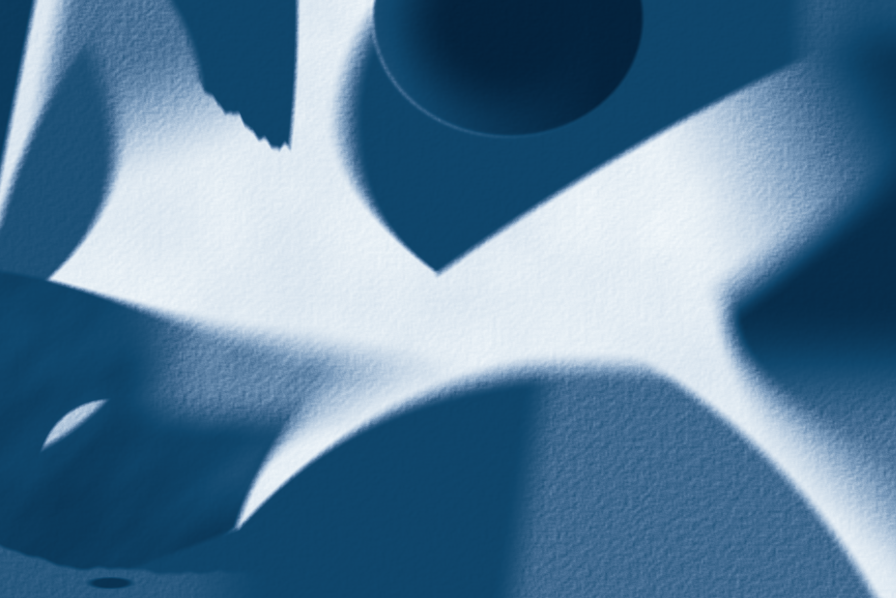
Write a WebGL 2 fragment shader that draws this texture.

```glsl
#version 300 es
precision highp float;
// Wind-carved snow in low sun: bright ridges between soft blue shadows.
// Bent edges mask a single light value, which is grained
// and then coloured through a ramp from navy to white.

uniform vec2 u_resolution;
out vec4 fragColor;

// Canvas units: 150 wide, 100 high
const vec2 CANVAS = vec2(150.0, 100.0);
const vec3 NAVY  = vec3(0.01, 0.12, 0.22);
const vec3 DEEP  = vec3(0.06, 0.28, 0.43);
const vec3 SLATE = vec3(0.27, 0.43, 0.58);
const vec3 STEEL = vec3(0.48, 0.61, 0.74);
const vec3 PALE  = vec3(0.71, 0.79, 0.87);
const vec3 SNOW  = vec3(0.94, 0.965, 0.98);
const float SUNLIT = 0.96;
const float SHADOW = 0.19;
const float GRAIN_SCALE = 1.5;
const float GRAIN_AMOUNT = 0.2;
const vec2 HOLE_CENTRE = vec2(85.0, 97.0);
const vec2 HOLE_RADII = vec2(22.6, 19.8);

float hash(vec2 p) {
    return fract(sin(dot(p, vec2(127.1, 311.7))) * 43758.5453);
}

float noise(vec2 p) {
    vec2 i = floor(p), f = fract(p);
    f = f * f * (3.0 - 2.0 * f);
    return mix(mix(hash(i), hash(i + vec2(1, 0)), f.x),
               mix(hash(i + vec2(0, 1)), hash(i + vec2(1, 1)), f.x), f.y);
}

float fbm(vec2 p) {
    float sum = 0.0, amp = 0.5;
    for (int i = 0; i < 3; i++) {
        sum += amp * noise(p);
        p = p * 2.03 + 17.0;
        amp *= 0.5;
    }
    return sum;
}

// Offset from a parabolic edge a to b; positive on its left
float bend(vec2 p, vec2 a, vec2 b, float sag) {
    vec2 d = b - a, q = p - a;
    float len = length(d);
    float t = clamp(dot(q, d) / (len * len), 0.0, 1.0);
    return dot(q, vec2(-d.y, d.x)) / len - 4.0 * sag * t * (1.0 - t);
}

float cover(float d, float softness) {
    return smoothstep(-softness, softness, d);
}

float upperLeft(vec2 p, float light) {
    float haze = smoothstep(70.0, 95.0, p.y + 0.35 * (30.0 - p.x));
    light = mix(light, 0.42, haze * (1.0 - smoothstep(38.0, 48.0, p.x)));
    // Bright streak beside the shaded corner
    float corner = bend(p, vec2(5.9, 100), vec2(0, 70.7), 0.0);
    light = mix(light, 0.93, 1.0 - smoothstep(2.0, 7.5, corner));
    light = mix(light, 0.14, cover(-corner, 0.8));
    // Rounded lobe
    float lobeRight = bend(p, vec2(7.8, 53.1), vec2(14.6, 93.2), -8.0);
    float lobeLeft = bend(p, vec2(14.6, 93.2), vec2(0, 63), -1.5);
    float lobeSoft = mix(0.7, 3.5, smoothstep(55.0, 90.0, p.y));
    light = mix(light, 0.25, cover(lobeRight, lobeSoft) * cover(lobeLeft, 1.2));
    // Hanging tooth with a ragged lower edge
    float side = bend(p, vec2(48.4, 74.6), vec2(49.8, 100), -0.4);
    float slant = bend(p, vec2(28.3, 100), vec2(33.6, 84.8), 1.0);
    float ragged = bend(p, vec2(33.6, 85), vec2(48.4, 74.6), 0.0);
    ragged += 2.4 * (noise(vec2(p.x * 0.9, 3.0)) - 0.5);
    return mix(light, SHADOW, cover(side, 0.6) * cover(slant, 1.2) * cover(ragged, 0.6));
}

float rightSide(vec2 p, float light) {
    float fall = smoothstep(130.0, 176.0, dot(p, vec2(0.89, 0.45)));
    light = mix(light, 0.1 + 0.14 * smoothstep(88.0, 100.0, p.y), fall);
    float top = -bend(p, vec2(119, 48), vec2(150, 71), 0.0);
    float flank = bend(p, vec2(119.5, 48), vec2(150, 3), -5.8);
    float reach = mix(20.0, 5.0, smoothstep(18.0, 44.0, p.y));
    float depth = mix(0.42, 0.07, smoothstep(24.0, 50.0, p.y));
    return mix(light, depth, cover(top, 5.0) * smoothstep(-1.0, reach, flank));
}

float heartAndHole(vec2 p, float light) {
    float left = bend(p, vec2(64.5, 100), vec2(73, 54.5), -10.8);
    float right = bend(p, vec2(73.8, 54.5), vec2(134.8, 90.2), 1.6);
    float soft = mix(0.7, 3.5, smoothstep(56.0, 80.0, p.y));
    float far = cover(135.0 - p.x, 4.0);
    light = mix(light, SHADOW, cover(left, soft) * cover(right, 0.9) * far);
    // Hollow, paler along its lower left wall
    vec2 q = (p - HOLE_CENTRE) / HOLE_RADII;
    float r = length(q);
    float wall = clamp(0.45 - 0.65 * q.x, 0.0, 1.0);
    float hollow = 0.02 + 0.2 * wall * smoothstep(0.4, 1.0, r);
    light = mix(light, hollow, cover(1.0 - r, 0.02));
    return light + 0.16 * wall * exp(-pow((r - 1.0) / 0.018, 2.0));
}

float lowerLeft(vec2 p, float light) {
    // Slope under the left crest, cut by the bright spur
    float crest = -bend(p, vec2(7.8, 53.4), vec2(52, 45.5), -1.2);
    float spur = bend(p, vec2(39.5, 11.5), vec2(70, 40), 6.0);
    float crestSoft = mix(0.7, 9.0, smoothstep(10.0, 60.0, p.x));
    float spurSoft = mix(0.9, 8.0, smoothstep(42.0, 62.0, p.x));
    float slope = mix(SHADOW, 0.5, smoothstep(19.0, 36.0, p.x) * smoothstep(26.0, 35.0, p.y));
    slope += 0.14 * (fbm(vec2(p.x - p.y, (p.x + p.y) * 0.3) * 0.11) - 0.45);
    slope -= 0.05 * (1.0 - smoothstep(8.0, 24.0, p.y));
    light = mix(light, slope, smoothstep(-0.5, crestSoft, crest) * cover(spur, spurSoft));
    // Small sunlit crescent
    float outer = -bend(p, vec2(6.3, 23.8), vec2(19.1, 33.6), 2.9);
    float inner = bend(p, vec2(6.3, 23.8), vec2(19.1, 33.6), -0.8);
    return mix(light, 0.78, smoothstep(0.0, 0.8, outer) * smoothstep(0.0, 1.6, inner));
}

float foreground(vec2 p, float light) {
    float rise = -bend(p, vec2(40, 11.7), vec2(110, 38), 9.5);
    float drop = -bend(p, vec2(110, 38), vec2(146.5, 0), 3.3);
    float soft = mix(0.6, 3.2, smoothstep(45.0, 90.0, p.x));
    float grainy = cover(p.x - 86.0 - 0.15 * p.y, 4.0);
    float hollow = mix(SHADOW, 0.38, grainy);
    float mask = cover(rise, soft) * cover(drop, 1.4);
    light = mix(light, hollow, mask);
    // Pale shelf and its dark nub
    float shelf = 4.2 + 5.0 * exp(-p.x / 8.0) + 0.8 * (noise(p.xx * 0.3) - 0.5) - p.y;
    light = mix(light, 0.29, cover(shelf, 0.5) * (1.0 - smoothstep(28.0, 46.0, p.x)));
    float nub = 1.0 - length((p - vec2(18.5, 2.5)) / vec2(3.5, 0.9));
    return mix(light, 0.1, cover(nub, 0.3));
}

vec3 ramp(float light) {
    float s = clamp(light, 0.0, 1.0) * 5.0;
    vec3 c = mix(NAVY, DEEP, clamp(s, 0.0, 1.0));
    c = mix(c, SLATE, clamp(s - 1.0, 0.0, 1.0));
    c = mix(c, STEEL, clamp(s - 2.0, 0.0, 1.0));
    c = mix(c, PALE, clamp(s - 3.0, 0.0, 1.0));
    return mix(c, SNOW, clamp(s - 4.0, 0.0, 1.0));
}

void main() {
    vec2 p = gl_FragCoord.xy / u_resolution * CANVAS;
    float light = SUNLIT + 0.08 * (fbm(p * 0.08) - 0.45);
    light = upperLeft(p, light);
    light = rightSide(p, light);
    light = heartAndHole(p, light);
    light = lowerLeft(p, light);
    light = foreground(p, light);
    // Side-lit grain, strongest in the half shade
    vec2 g = p * GRAIN_SCALE;
    float relief = fbm(g) - fbm(g + vec2(0.5, -0.4));
    float halfShade = smoothstep(0.2, 0.42, light) * (1.0 - 0.8 * smoothstep(0.65, 0.95, light));
    light += GRAIN_AMOUNT * relief * (0.1 + halfShade);
    fragColor = vec4(ramp(light), 1.0);
}
```
